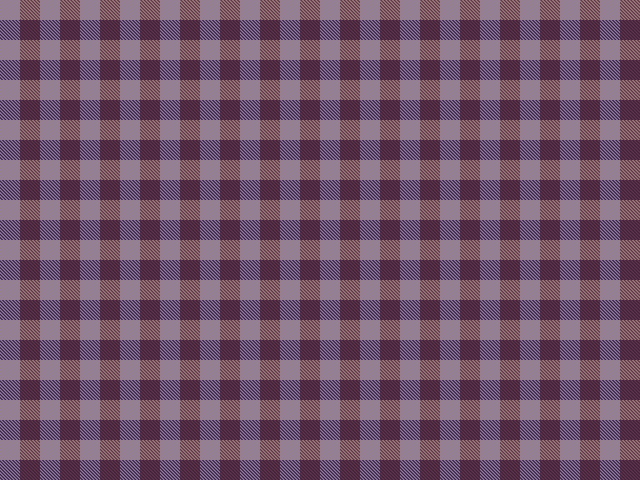
Reproduce this pattern procedurally as a Shadertoy shader.

```glsl
// Two-tone gingham cloth woven in a fine diagonal twill, 16 by 12 checks.

// Smoothed square wave: 1 over the first half of each unit, 0 over the second.
float halfBand(float t, float pixel) {
    return clamp((0.25 - abs(fract(t + 0.25) - 0.5)) / pixel + 0.5, 0.0, 1.0);
}

void mainImage(out vec4 fragColor, in vec2 fragCoord) {
    vec2 repeats = vec2(16.0, 12.0);
    vec2 check = fragCoord / iResolution.xy * repeats;
    vec2 pixel = repeats / iResolution.xy;

    // Yarn colours: light columns start at the left, dark rows at the bottom
    vec3 warp = mix(vec3(0.41, 0.185, 0.31), vec3(0.58, 0.48, 0.69),
                    halfBand(check.x, pixel.x));
    vec3 weft = mix(vec3(0.58, 0.52, 0.46), vec3(0.21, 0.15, 0.21),
                    halfBand(check.y, pixel.y));

    // Twill: twelve falling diagonals per repeat decide which yarn is on top
    float ribs = 12.0;
    float warpOnTop = halfBand((check.x + check.y) * ribs, ribs * max(pixel.x, pixel.y));

    fragColor = vec4(mix(weft, warp, warpOnTop), 1.0);
}
```
